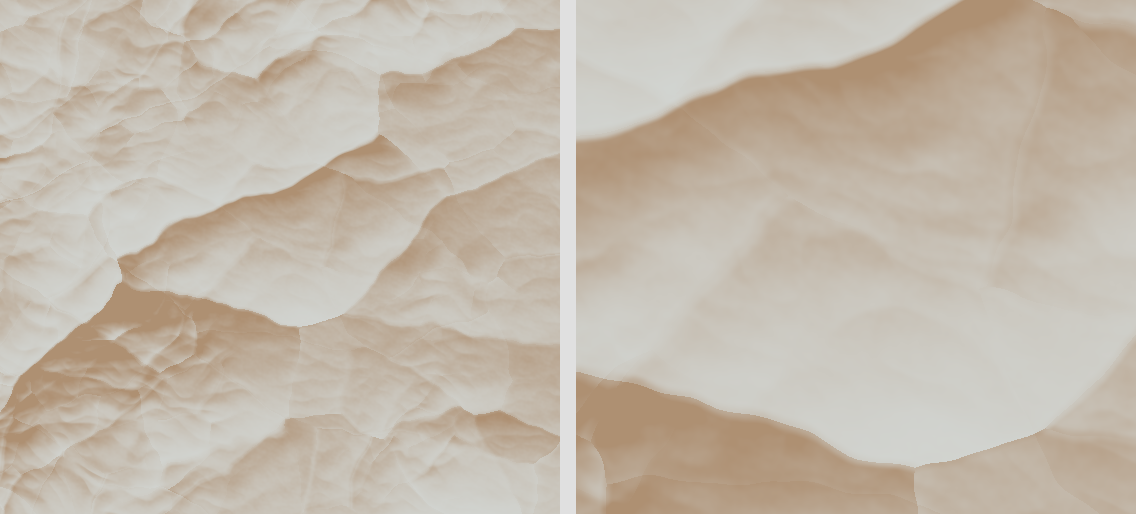
Left, the full canvas; right, a detail of the centre.
Give the GLSL for this texture, as a WebGL 2 fragment shader.

```glsl
#version 300 es
precision highp float;

#define SHADOW_TINT vec3(0.69, 0.58, 0.47)
#define PAPER_TINT vec3(0.80, 0.79, 0.76)
#define LIGHT_DIR vec2(-0.35, 0.937)
#define BASE_TONE 0.77
#define CREASE_WIDTH 0.005
#define LARGE_FOLDS 0.50
#define MEDIUM_FOLDS 0.42
#define SMALL_FOLDS 0.34
#define WRINKLES 0.11
#define GRAIN 0.045

uniform vec2 u_resolution;
out vec4 fragColor;

vec2 hash2(vec2 p) {
  vec3 q = fract(p.xyx * vec3(0.1031, 0.1030, 0.0973));
  q += dot(q, q.yzx + 33.33);
  return fract((q.xx + q.yz) * q.zy);
}

float cornerSlope(vec2 cell, vec2 offset) {
  float angle = 6.2832 * hash2(cell).x;
  return dot(vec2(cos(angle), sin(angle)), offset);
}

float gradientNoise(vec2 p) {
  vec2 i = floor(p), f = fract(p);
  vec2 u = f * f * f * (f * (f * 6.0 - 15.0) + 10.0);
  vec2 e = vec2(1.0, 0.0);
  float low = mix(cornerSlope(i, f), cornerSlope(i + e, f - e), u.x);
  float high = mix(cornerSlope(i + e.yx, f - e.yx), cornerSlope(i + 1.0, f - 1.0), u.x);
  return 1.4 * mix(low, high, u.y);
}

vec2 noise2(vec2 p) {
  return vec2(gradientNoise(p), gradientNoise(p + vec2(37.2, 11.7)));
}

mat2 rotation(float angle) {
  float c = cos(angle), s = sin(angle);
  return mat2(c, s, -s, c);
}

// Flat facets whose shared borders are folded up or down
float foldedFacets(vec2 position, float angle, vec2 density, float seed) {
  vec2 p = rotation(-angle) * position * density + seed;
  vec2 light = normalize(rotation(-angle) * LIGHT_DIR);
  float soft = CREASE_WIDTH * density.y;
  vec2 base = floor(p), home = base, toHome = vec2(0.0);
  float nearest = 9.0;
  for (int y = -1; y <= 1; y++)
    for (int x = -1; x <= 1; x++) {
      vec2 cell = base + vec2(x, y);
      vec2 r = cell + 0.05 + 0.9 * hash2(cell) - p;
      if (dot(r, r) < nearest) {
        nearest = dot(r, r);
        home = cell;
        toHome = r;
      }
    }

  vec2 tilt = hash2(home + 53.0) - 0.5;
  float tone = 0.45 * tilt.x - 0.4 * dot(toHome, tilt);
  for (int y = -2; y <= 2; y++)
    for (int x = -2; x <= 2; x++) {
      if (x == 0 && y == 0) continue;
      vec2 cell = home + vec2(x, y);
      vec2 r = cell + 0.05 + 0.9 * hash2(cell) - p;
      vec2 across = normalize(r - toHome);
      float d = dot(0.5 * (r + toHome), across);
      vec2 edge = hash2(home + cell + 71.0);
      float fold = 2.0 * edge.x * edge.x - 0.3;
      tone -= fold * dot(across, light) * exp(-4.5 * d) * smoothstep(0.0, soft, d);
      tone += 0.35 * edge.y * edge.y * exp(-d * d / (soft * soft));
    }
  return tone;
}

// Rounded ridges along the zero lines of noise
float ridgeHeight(vec2 p) {
  float height = 0.0, frequency = 5.0;
  for (int i = 0; i < 3; i++) {
    vec2 q = rotation(-0.55 + 0.5 * float(i)) * p * frequency * vec2(0.7, 1.2);
    float n = gradientNoise(q + 19.0 * float(i));
    height -= sqrt(n * n + 0.002) / frequency;
    frequency *= 2.1;
  }
  return height;
}

void main() {
  vec2 p = gl_FragCoord.xy / u_resolution.y;

  // Bent fold lines, and areas that are crushed more than others
  vec2 bent = p + 0.05 * noise2(p * 3.0) + 0.014 * noise2(p * 11.0) + 0.004 * noise2(p * 32.0);
  float crushed = smoothstep(-0.35, 0.45, gradientNoise(p * 2.6 + 4.0) + 0.5 * (0.55 - p.x));

  float shade = LARGE_FOLDS * foldedFacets(bent, 0.5, vec2(2.1, 3.4), 13.0);
  shade += MEDIUM_FOLDS * mix(0.55, 1.0, crushed) * foldedFacets(bent, -0.4, vec2(4.6, 7.2), 41.0);
  shade += SMALL_FOLDS * crushed * foldedFacets(bent, 0.65, vec2(9.5, 15.0), 87.0);

  // Small wrinkles lit from above
  float reach = 0.004;
  float slope = (ridgeHeight(bent) - ridgeHeight(bent + LIGHT_DIR * reach)) / reach;
  shade += WRINKLES * mix(0.4, 1.0, crushed) * slope;
  shade += 0.10 * gradientNoise(p * 1.7 + 8.0);

  // Fine paper tooth
  vec2 fibre = rotation(0.4) * p;
  shade += GRAIN * (gradientNoise(fibre * vec2(70.0, 130.0)) + 0.6 * gradientNoise(p * 170.0));

  // Highlights level off, hollows turn brown
  float lit = max(shade, 0.0);
  float tone = BASE_TONE + lit / (1.0 + 1.5 * lit) + 1.1 * min(shade, 0.0);
  fragColor = vec4(mix(SHADOW_TINT, PAPER_TINT, clamp(tone, -0.08, 1.2)), 1.0);
}
```
